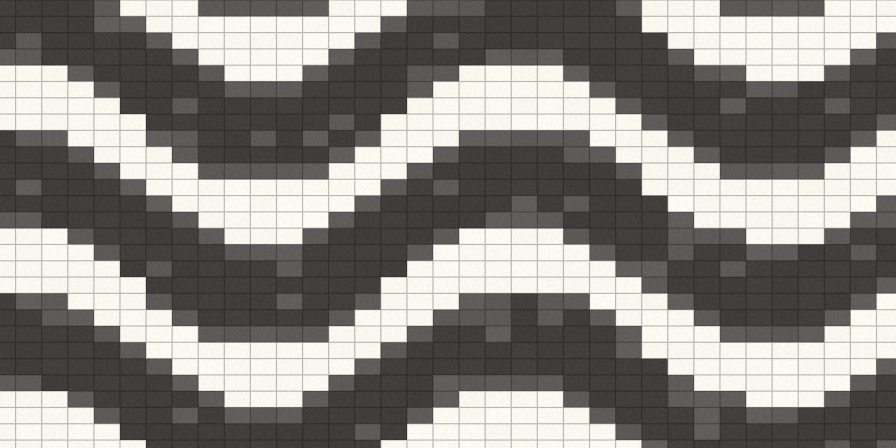
Write a Shadertoy shader that draws this pattern.

```glsl
// Lengths are in canvas heights; wave values are in tile rows and columns
const vec2 TILE = vec2(0.05823, 0.03638);
const float TILE_SHIFT = -0.0234;
const float WAVE_PERIOD = 19.65;     // columns per wave
const float TROUGH_COLUMN = 10.0;
const float WAVE_HEIGHT = 3.69;      // amplitude in rows
const float BAND_PITCH = 10.0;       // rows from band to band
const float BAND_MIDDLE = 14.38;
const float BAND_HALF = 3.185;
const float RIM = 0.95;              // rows of paler tiles along each band edge
const float PALE_CHANCE = 0.10;      // pale tiles scattered inside a band
const float GROUT_WIDTH = 0.0026;
const float GROUT_SHADE = 0.74;
const float GRAIN_SCALE = 170.0;
const float GRAIN_AMOUNT = 0.028;
const float TONE_SPREAD = 0.014;
const int SAMPLES = 3;
const vec3 IVORY = vec3(0.98, 0.975, 0.94);
const vec3 CHARCOAL = vec3(0.25, 0.245, 0.235);
const vec3 PALE_CHARCOAL = vec3(0.365, 0.36, 0.35);
const float TAU = 6.2831853;

float hash(vec2 p) {
    vec3 q = fract(p.xyx * 0.1031);
    q += dot(q, q.yzx + 33.33);
    return fract((q.x + q.y) * q.z);
}

vec2 gradientAt(vec2 lattice) {
    float angle = TAU * hash(lattice);
    return vec2(cos(angle), sin(angle));
}

float gradientNoise(vec2 p) {
    vec2 i = floor(p), f = fract(p);
    vec2 u = f * f * f * (f * (f * 6.0 - 15.0) + 10.0);
    vec2 e = vec2(0.0, 1.0);
    float a = dot(gradientAt(i), f);
    float b = dot(gradientAt(i + e.yx), f - e.yx);
    float c = dot(gradientAt(i + e.xy), f - e.xy);
    float d = dot(gradientAt(i + e.yy), f - e.yy);
    return mix(mix(a, b, u.x), mix(c, d, u.x), u.y);
}

// Columns run rightward, rows run down from the top edge
vec2 tileCoord(vec2 p) {
    return vec2(p.x - TILE_SHIFT, 1.0 - p.y) / TILE;
}

// Each tile takes one colour from the wave at its centre
vec3 tileColor(vec2 tile) {
    float phase = TAU * (tile.x - TROUGH_COLUMN) / WAVE_PERIOD;
    float wave = BAND_MIDDLE + WAVE_HEIGHT * cos(phase);
    float offset = mod(tile.y + 0.5 - wave + 0.5 * BAND_PITCH, BAND_PITCH) - 0.5 * BAND_PITCH;
    float depth = BAND_HALF - abs(offset);
    float tone = TONE_SPREAD * (hash(tile + 71.0) - 0.5);
    if (depth < 0.0) return IVORY + tone;
    bool pale = depth < RIM || hash(tile + 19.0) < PALE_CHANCE;
    return (pale ? PALE_CHARCOAL + 2.0 * tone : CHARCOAL + tone);
}

// Share of the pixel covered by joints between tiles
float groutCoverage(vec2 p, float pixel) {
    vec2 toJoint = (0.5 - abs(fract(tileCoord(p)) - 0.5)) * TILE;
    vec2 lo = max(toJoint - 0.5 * pixel, vec2(-0.5 * GROUT_WIDTH));
    vec2 hi = min(toJoint + 0.5 * pixel, vec2(0.5 * GROUT_WIDTH));
    vec2 cover = clamp((hi - lo) / pixel, 0.0, 1.0);
    return 1.0 - (1.0 - cover.x) * (1.0 - cover.y);
}

void mainImage(out vec4 fragColor, in vec2 fragCoord) {
    vec2 p = fragCoord / iResolution.y;
    float pixel = 1.0 / iResolution.y;

    // Average several samples to smooth tile borders
    vec3 color = vec3(0.0);
    for (int y = 0; y < SAMPLES; y++) {
        for (int x = 0; x < SAMPLES; x++) {
            vec2 jitter = (vec2(x, y) + 0.5) / float(SAMPLES) - 0.5;
            color += tileColor(floor(tileCoord(p + jitter * pixel)));
        }
    }
    color /= float(SAMPLES * SAMPLES);

    // Joints and fine surface grain
    color *= mix(1.0, GROUT_SHADE, groutCoverage(p, pixel));
    color += GRAIN_AMOUNT * gradientNoise(p * GRAIN_SCALE);

    fragColor = vec4(clamp(color, 0.0, 1.0), 1.0);
}
```
